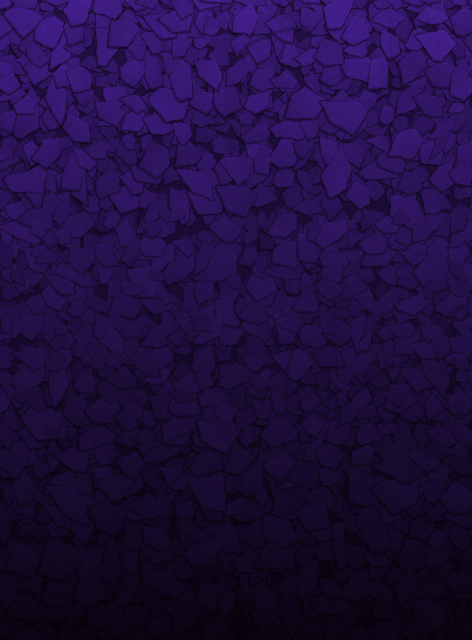
A Shadertoy shader for this texture:

```glsl
// Bed of overlapping angular gravel in violet light that fades to near black below.
#define STONES_ACROSS 18.5
#define LIGHT_DIR vec2(0.45, 0.89)
#define VIOLET vec3(0.47, 0.213, 1.0)
#define BOTTOM_LIGHT 0.08
#define TOP_LIGHT 0.525
#define SHADOW_DEPTH 0.56
#define SHADOW_REACH 0.26
#define TONE_SPREAD 0.17
#define GRAIN 0.08
#define TWIGS 9
#define TAU 6.28319

vec4 hash4(vec2 cell, float seed) {
    float n = dot(cell, vec2(127.1, 311.7)) + seed * 74.7;
    return fract(sin(vec4(n, n + 17.3, n + 41.9, n + 83.1)) * 43758.5);
}

mat2 rotation(float a) {
    float c = cos(a), s = sin(a);
    return mat2(c, s, -s, c);
}

// Layered sines, roughly -1 to 1
float unevenness(vec2 p) {
    float sum = 0.0, weight = 0.5;
    for (int i = 0; i < 4; i++) {
        sum += weight * sin(p.x + 1.7 * sin(p.y)) * cos(p.y + 1.3 * sin(p.x));
        p = rotation(1.1) * p * 1.9 + 2.3;
        weight *= 0.6;
    }
    return sum;
}

// Irregular convex stone with slightly worn corners: negative inside
float stoneShape(vec2 q, vec2 cell, float seed) {
    float sum = 1e-9;
    for (int k = 0; k < 5; k++) {
        vec4 h = hash4(cell, seed + float(k) * 1.37);
        float a = (float(k) + 0.7 * h.x) * TAU / 5.0;
        float side = max(dot(q, vec2(cos(a), sin(a))) / (0.66 + 0.46 * h.y), 0.0);
        float s4 = side * side * side * side;
        sum += s4 * s4 * s4 * s4 * s4;
    }
    return pow(sum, 1.0 / 20.0) - 1.0;
}

// Paints one jittered layer, upper stones over lower ones
float paintLayer(float tone, vec2 p, float scale, float cover, float base, float slim, float seed) {
    vec2 g = p * scale, home = floor(g);
    float blur = 0.9 * scale / iResolution.x;
    for (int y = -1; y <= 1; y++)
    for (int x = -1; x <= 1; x++) {
        vec2 cell = home + vec2(x, y);
        vec4 place = hash4(cell, seed), look = hash4(cell, seed + 5.3);
        if (place.w > cover) continue;
        vec2 offset = g - cell - 0.5 - 0.6 * (place.xy - 0.5);
        float radius = mix(0.36, 0.6, place.z);
        float stretch = mix(0.95, slim, look.x);
        vec2 q = rotation(look.y * TAU) * offset / radius;
        q *= vec2(1.0 / stretch, stretch);
        if (dot(q, q) > 5.0) continue;
        float d = stoneShape(q, cell, seed + 9.1);

        // Cast shadow, longer on the side away from the light
        float facing = dot(normalize(offset + 1e-4), LIGHT_DIR);
        float reach = SHADOW_REACH * (0.55 - 0.45 * facing);
        tone *= 1.0 - SHADOW_DEPTH * (1.0 - smoothstep(0.0, reach, d));
        tone = max(tone, 0.24);

        // Flat tilted face with a worn rim
        float rim = smoothstep(-0.2, 0.0, d);
        float face = base + TONE_SPREAD * (look.z - 0.5);
        face *= 1.0 + 0.12 * (look.w - 0.5) * (q.x + q.y) + rim * (0.1 * facing - 0.03);
        float edge = blur / radius;
        tone = mix(tone, face, 1.0 - smoothstep(-edge, edge, d));
    }
    return tone;
}

// Thin bent stalks scattered over the stones
float paintTwigs(float tone, vec2 p, float height) {
    float pixel = 1.0 / iResolution.x;
    for (int i = 0; i < TWIGS; i++) {
        vec4 h = hash4(vec2(float(i), 3.0), 2.7);
        vec2 q = rotation(-0.4 - 1.5 * h.z) * (p - h.xy * vec2(1.0, height));
        float halfLength = 0.03 + 0.06 * h.w;
        q.y += (h.w - 0.5) * 5.0 * q.x * q.x;
        float d = length(vec2(max(abs(q.x) - halfLength, 0.0), q.y)) - 0.001;
        tone *= 1.0 - 0.35 * (1.0 - smoothstep(0.0, 0.005, d));
        tone = mix(tone, 0.95, 0.7 * (1.0 - smoothstep(-pixel, pixel, d)));
    }
    return tone;
}

void mainImage(out vec4 fragColor, in vec2 fragCoord) {
    vec2 p = fragCoord / iResolution.x;
    float rise = fragCoord.y / iResolution.y;
    vec2 bent = p + 0.0026 * vec2(unevenness(p * 75.0), unevenness(p * 75.0 + 9.0));

    // Two fillings, main stones, large stones, then slivers in the middle band
    float band = exp(-pow((rise - 0.5) / 0.17, 2.0));
    float tone = paintLayer(0.5, bent + 1.9, STONES_ACROSS * 1.15, 1.0, 0.8, 1.3, 5.0);
    tone = paintLayer(tone, bent, STONES_ACROSS * 1.3, 0.8, 0.88, 1.4, 1.0);
    tone = paintLayer(tone, bent + 3.1, STONES_ACROSS, 0.8, 0.96, 1.4, 2.0);
    tone = paintLayer(tone, bent + 7.7, STONES_ACROSS * 0.8, 0.25, 0.99, 1.35, 3.0);
    tone = paintLayer(tone, bent + 5.3, STONES_ACROSS * 1.4, 0.4 * band, 0.9, 1.6, 4.0);
    tone = paintTwigs(tone, p, iResolution.y / iResolution.x);

    // Rough surface and overall fall of light
    float speck = hash4(floor(p * 400.0), 6.0).x - 0.5;
    tone *= 1.0 + GRAIN * (unevenness(p * 160.0) + speck);
    tone = mix(tone, 0.84, 0.08 + 0.14 * band);
    float light = mix(BOTTOM_LIGHT, TOP_LIGHT, rise);
    fragColor = vec4(VIOLET * light * tone + vec3(0.006, 0.002, 0.0), 1.0);
}
```
